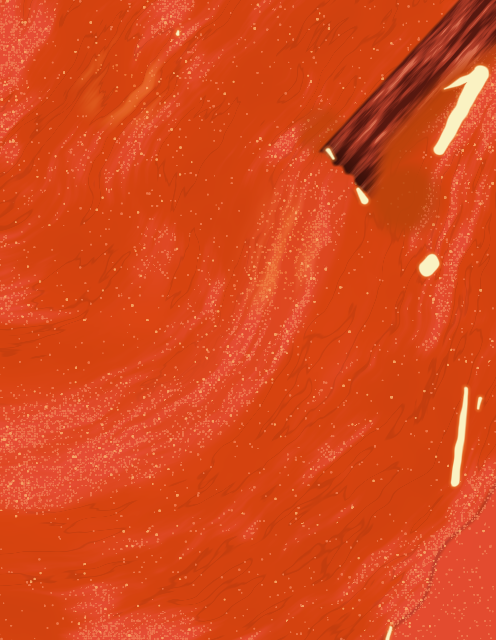
Write a WebGL 2 fragment shader that draws this texture.

```glsl
#version 300 es
precision highp float;
uniform vec2 u_resolution;
out vec4 fragColor;

float hash(vec2 p) {
  vec3 q = fract(vec3(p.xyx) * 0.1031);
  q += dot(q, q.yzx + 33.33);
  return fract((q.x + q.y) * q.z);
}

float noise(vec2 p) {
  vec2 i = floor(p), f = fract(p);
  f = f * f * (3.0 - 2.0 * f);
  return mix(mix(hash(i), hash(i + vec2(1, 0)), f.x),
             mix(hash(i + vec2(0, 1)), hash(i + vec2(1, 1)), f.x), f.y);
}

float fbm(vec2 p) {
  float sum = 0.0, amp = 0.533;
  for (int i = 0; i < 4; i++) {
    sum += amp * noise(p);
    p = mat2(1.7, 0.3, -0.3, 2.1) * p + 7.3;
    amp *= 0.5;
  }
  return sum;
}

// Soft window that is 1 between lo and hi
float window(float x, float lo, float hi, float softLo, float softHi) {
  return smoothstep(lo - softLo, lo + softLo, x) * (1.0 - smoothstep(hi - softHi, hi + softHi, x));
}

// Streamline index: arcs below the bend, diagonals above it
float streamline(vec2 p, float bend) {
  float d = p.y - bend;
  float up = 0.5 * (d + sqrt(d * d + 0.004));
  return length(vec2(p.x, d - up)) - 0.85 * up;
}

// Signed distance to a capsule whose radius goes from ra to rb
float taper(vec2 p, vec2 a, vec2 b, float ra, float rb) {
  vec2 ab = b - a;
  float h = clamp(dot(p - a, ab) / dot(ab, ab), 0.0, 1.0);
  return length(p - a - ab * h) - mix(ra, rb, h);
}

// Jittered round flakes, present in a share of the cells
float flakes(vec2 p, float cells, float share, float seed, float aa) {
  vec2 g = p * cells, id = floor(g) + seed;
  vec2 jitter = 0.3 + 0.4 * vec2(hash(id + 11.0), hash(id + 57.0));
  float radius = mix(0.3, 0.58, hash(id + 83.0));
  float soft = aa * cells * 0.6;
  float dotMask = 1.0 - smoothstep(radius - soft, radius + soft, length(fract(g) - jitter));
  return dotMask * step(hash(id), share);
}

float glow(vec2 p, vec2 center, float radius) {
  return 1.0 - smoothstep(0.45 * radius, radius, length(p - center));
}

void main() {
  float aa = 1.0 / u_resolution.y;
  vec2 p = gl_FragCoord.xy * aa;

  const vec3 lacquer = vec3(0.85, 0.265, 0.06), pink = vec3(0.90, 0.30, 0.205);
  const vec3 flake = vec3(0.94, 0.50, 0.33), gold = vec3(0.94, 0.50, 0.20);
  const vec3 amber = vec3(0.73, 0.26, 0.04), cream = vec3(0.98, 0.95, 0.76);

  // Swirled flow coordinates
  vec2 w = p + 0.09 * (vec2(fbm(p * 4.5 + 3.0), fbm(p * 4.5 + 19.0)) - 0.5);
  float s = streamline(w, 0.74), t = w.x + w.y;
  float smoothS = streamline(mix(p, w, 0.25), 0.74);
  float streak = fbm(vec2(s * 42.0, t * 4.5));
  float fine = fbm(vec2(s * 120.0, t * 7.0) + 31.0);
  float patches = fbm(vec2(s * 10.0, t * 4.0) + 5.0);

  // Pearly sheen: loose streaks, calm troughs and one broad brushed band
  float sheen = smoothstep(0.47, 0.67, 0.5 * patches + 0.35 * streak + 0.15 * fine);
  float low = 1.0 - smoothstep(0.50, 0.68, p.y);
  float calm = max(window(smoothS, 0.54, 0.62, 0.015, 0.03) * (1.0 - smoothstep(0.62, 0.75, p.y)),
                   window(smoothS, 0.25, 0.37, 0.03, 0.03) * low);
  sheen *= 1.0 - 0.9 * calm;
  float band = window(smoothS, 0.425, 0.537, 0.045, 0.012) * (1.0 - smoothstep(0.70, 0.79, p.y));
  float brushed = mix(0.45, 1.0, smoothstep(0.36, 0.58, 0.6 * streak + 0.4 * fine));
  sheen = max(sheen, band * brushed * mix(0.7, 1.0, smoothstep(0.25, 0.5, p.y)));

  // Smooth pool in the lower corner
  float rim = dot(p - vec2(0.612, 0.0), vec2(0.82, -0.57)) + 0.03 * (noise(p * 14.0) - 0.5);
  float pool = smoothstep(-0.002, 0.006, rim);
  sheen = mix(sheen, 0.85, pool);

  vec3 color = lacquer * (0.97 + 0.08 * (patches - 0.3));
  color = mix(color, pink, sheen);
  float crease = window(streak, 0.40, 0.43, 0.012, 0.012) * (1.0 - pool) * (1.0 - band);
  color *= 1.0 - 0.07 * crease - 0.18 * window(rim, -0.006, 0.0, 0.004, 0.004);
  float warm = max(glow(p, vec2(0.40, 0.62), 0.13) * band, glow(p, vec2(0.19, 0.87), 0.09));
  color = mix(color, gold, 0.5 * warm * smoothstep(0.38, 0.6, streak));

  // Metallic flakes
  float share = 0.012 + 0.42 * sheen * sheen * mix(0.5, 1.2, smoothstep(0.35, 0.6, fine));
  share = mix(share * (1.0 + 0.4 * warm), 0.06, pool);
  float grains = max(flakes(p, 250.0, share, 0.0, aa), flakes(p + 0.37, 310.0, share * 0.6, 400.0, aa));
  color = mix(color, mix(flake, gold, 0.6 * warm), 0.8 * grains);
  float sparks = flakes(p, 215.0, 0.004 + 0.035 * sheen * (1.0 - pool), 900.0, aa);
  color = mix(color, vec3(0.97, 0.68, 0.42), 0.85 * sparks);

  // Brush: amber shadow, bristles and dark tip
  vec2 q = p - vec2(0.540, 0.729);
  float along = dot(q, vec2(0.68, 0.733)), across = dot(q, vec2(0.733, -0.68));
  float shade = max(glow(p, vec2(0.632, 0.69), 0.075), 0.7 * glow(p, vec2(0.502, 0.795), 0.05));
  float cut = 0.012 * (noise(vec2(across * 90.0, 4.0)) - 0.5);
  float start = smoothstep(-0.003, 0.005, along + cut);
  shade = max(shade, start * window(across, -0.055, 0.055, 0.003, 0.02));
  color = mix(color, amber, 0.85 * shade * (1.0 - 0.5 * grains * sheen));
  float rightEdge = mix(0.048, 0.012, smoothstep(0.0, 0.09, along)) + 0.03 * smoothstep(0.2, 0.34, along);
  float bristles = start * window(across, -0.054, rightEdge, 0.003, 0.018);
  float hair = fbm(vec2(across * 150.0, along * 12.0) + 9.0);
  vec3 hairColor = mix(vec3(0.31, 0.08, 0.06), vec3(0.68, 0.23, 0.16), smoothstep(0.32, 0.62, hair));
  hairColor = mix(hairColor, vec3(0.90, 0.50, 0.38), smoothstep(0.60, 0.72, hair) * 0.8);
  hairColor *= mix(0.6, 1.0, smoothstep(0.0, 0.05, along));
  color = mix(color, hairColor, 0.93 * bristles);

  // Wet highlights
  vec2 h = p + 0.004 * (vec2(noise(p * 60.0), noise(p * 60.0 + 40.0)) - 0.5);
  float d = taper(h, vec2(0.752, 0.885), vec2(0.686, 0.766), 0.013, 0.009);
  d = min(d, taper(h, vec2(0.752, 0.887), vec2(0.694, 0.861), 0.010, 0.001));
  d = min(d, taper(h, vec2(0.675, 0.592), vec2(0.666, 0.580), 0.011, 0.012));
  d = min(d, taper(h, vec2(0.729, 0.392), vec2(0.711, 0.247), 0.003, 0.0075));
  d = min(d, taper(h, vec2(0.751, 0.377), vec2(0.748, 0.362), 0.003, 0.002));
  d = min(d, taper(h, vec2(0.512, 0.766), vec2(0.521, 0.751), 0.003, 0.002));
  d = min(d, taper(h, vec2(0.559, 0.703), vec2(0.569, 0.686), 0.003, 0.006));
  d = min(d, taper(h, vec2(0.278, 0.952), vec2(0.277, 0.948), 0.002, 0.003));
  d = min(d, taper(h, vec2(0.610, 0.020), vec2(0.606, 0.000), 0.002, 0.003));
  color = mix(color, gold, 0.5 * (1.0 - smoothstep(0.0, 0.006, d)));
  color = mix(color, cream, 1.0 - smoothstep(-aa, aa, d));

  fragColor = vec4(color, 1.0);
}
```
